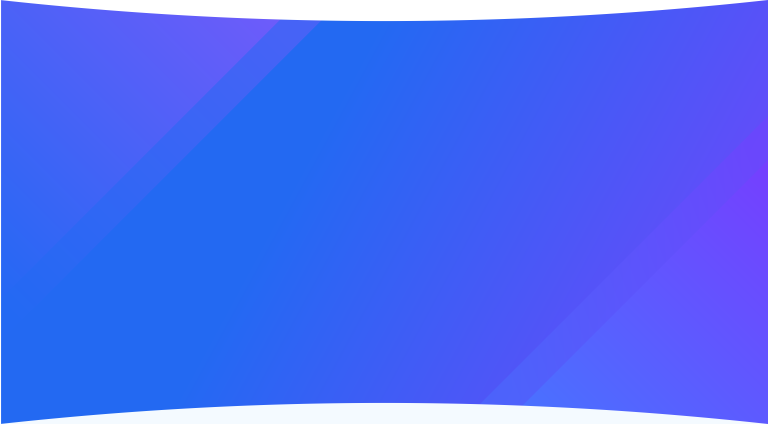
Reproduce this background procedurally as a WebGL 2 fragment shader.

```glsl
#version 300 es
precision highp float;

uniform vec2 u_resolution;
out vec4 fragColor;

// Colours
const vec3 WHITE = vec3(1.0);
const vec3 PALE = vec3(0.955, 0.98, 1.0);
const vec3 BASE_BLUE = vec3(0.137, 0.412, 0.95);
const vec3 BASE_VIOLET = vec3(0.40, 0.295, 0.98);
const vec3 UPPER_BLUE = vec3(0.14, 0.41, 0.955);
const vec3 UPPER_LILAC = vec3(0.425, 0.36, 0.98);
const vec3 LOWER_BLUE = vec3(0.29, 0.44, 1.0);
const vec3 LOWER_PURPLE = vec3(0.455, 0.25, 1.0);

// Layout, in canvas heights measured from the upper left
const vec2 BASE_DIRECTION = vec2(0.88, 0.477);
const vec2 BASE_RANGE = vec2(0.816, 1.82);
const vec2 UPPER_EDGES = vec2(0.806, 0.707);   // band edge, solid edge
const vec2 UPPER_RANGE = vec2(-0.71, 0.59);
const vec2 LOWER_EDGES = vec2(2.085, 2.189);
const vec2 LOWER_RANGE = vec2(0.29, 1.41);
const float BAND_OPACITY = 0.48;
const float CURVE_DEPTH = 0.0497;
const float LEFT_MARGIN = 0.0025;

// Anti-aliased coverage of a signed distance, positive inside
float cover(float d, float pixel) {
    return clamp(d / pixel + 0.5, 0.0, 1.0);
}

vec3 ramp(vec3 a, vec3 b, vec2 range, float t) {
    return mix(a, b, clamp((t - range.x) / (range.y - range.x), 0.0, 1.0));
}

// Opacity of a corner: a translucent band, then solid past the second edge
float cornerOpacity(vec2 depth, float pixel) {
    float band = BAND_OPACITY * cover(depth.x, pixel);
    return mix(band, 1.0, cover(depth.y, pixel));
}

void main() {
    float pixel = 1.0 / u_resolution.y;
    vec2 p = gl_FragCoord.xy * pixel;
    p.y = 1.0 - p.y;
    float across = p.x + p.y;
    float along = p.x - p.y;
    float diagonalPixel = pixel * sqrt(2.0);

    // Slanted base gradient
    vec3 color = ramp(BASE_BLUE, BASE_VIOLET, BASE_RANGE, dot(p, BASE_DIRECTION));

    // Diagonal corner sheets
    vec3 upper = ramp(UPPER_BLUE, UPPER_LILAC, UPPER_RANGE, along);
    vec3 lower = ramp(LOWER_BLUE, LOWER_PURPLE, LOWER_RANGE, along);
    color = mix(color, upper, cornerOpacity(UPPER_EDGES - across, diagonalPixel));
    color = mix(color, lower, cornerOpacity(across - LOWER_EDGES, diagonalPixel));

    // Bowed upper and lower borders, narrow left margin
    float side = 2.0 * gl_FragCoord.x / u_resolution.x - 1.0;
    float bow = CURVE_DEPTH * (1.0 - side * side);
    color = mix(color, WHITE, cover(bow - p.y, pixel));
    color = mix(color, PALE, cover(p.y - 1.0 + bow, pixel));
    color = mix(color, WHITE, cover(LEFT_MARGIN - p.x, pixel));

    fragColor = vec4(color, 1.0);
}
```
